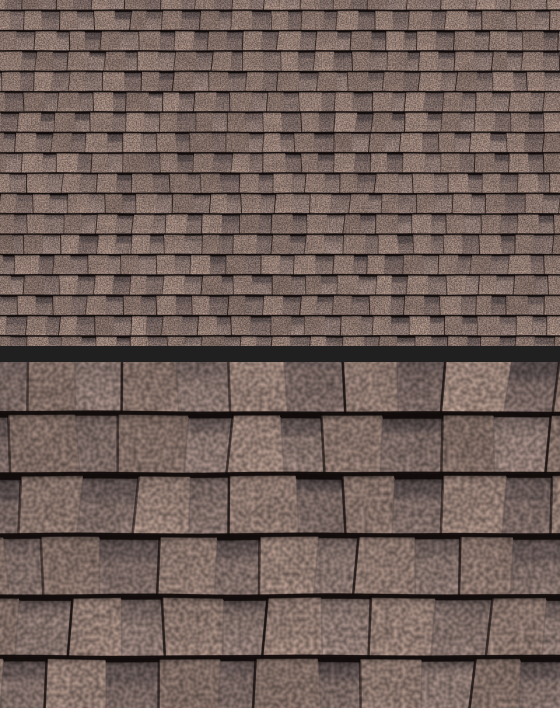
Top, the full canvas; bottom, a detail of the centre.
Reproduce this texture procedurally as a WebGL 2 fragment shader.

```glsl
#version 300 es
precision highp float;
// Weathered roof shingles: 17 courses of 16 tabs, each tab paired with a recessed slot.
// Seams are jittered and tilted per cell by hashes; gradient noise supplies the mineral
// granules, and each course casts a shadow on the one below it.

uniform vec2 u_resolution;
out vec4 outColor;

const vec2 REPEATS = vec2(16.0, 17.0);
const vec2 GRAIN_PER_CELL = vec2(25.0, 14.5);
const vec3 TAB_DARK = vec3(0.470, 0.398, 0.368);
const vec3 TAB_LIGHT = vec3(0.572, 0.487, 0.450);
const vec3 SLOT_DARK = vec3(0.445, 0.380, 0.365);
const vec3 SLOT_LIGHT = vec3(0.535, 0.460, 0.435);
const vec3 SLOT_SHADE = vec3(0.310, 0.272, 0.272);
const vec3 GAP = vec3(0.062, 0.038, 0.037);

float hash(vec2 p) {
  vec3 q = fract(p.xyx * vec3(0.1031, 0.1030, 0.0973));
  q += dot(q, q.yzx + 33.33);
  return fract((q.x + q.y) * q.z);
}

// Random value for one shingle, wrapping around horizontally.
float cellHash(float column, float row, float salt) {
  return hash(vec2(mod(column, REPEATS.x) + salt * 17.3, row + salt * 5.7));
}

float corner(vec2 lattice, vec2 offset) {
  float angle = 6.2832 * hash(lattice);
  return dot(vec2(cos(angle), sin(angle)), offset);
}

float gradientNoise(vec2 p) {
  vec2 i = floor(p), f = fract(p), e = vec2(1.0, 0.0);
  vec2 w = f * f * f * (f * (f * 6.0 - 15.0) + 10.0);
  float low = mix(corner(i, f), corner(i + e, f - e), w.x);
  float high = mix(corner(i + e.yx, f - e.yx), corner(i + 1.0, f - 1.0), w.x);
  return mix(low, high, w.y);
}

// Antialiased coverage: 0 below the edge, 1 above it.
float above(float x, float edge, float blur) {
  return smoothstep(edge - blur, edge + blur, x);
}

// Horizontal position of the slanted seam at the left of a shingle.
float seamAt(float column, float row, float v) {
  float shift = 0.16 * (cellHash(column, row, 1.0) - 0.5);
  float tilt = 0.11 * (cellHash(column, row, 2.0) - 0.3);
  return column + shift - tilt * (v - 0.5);
}

// Edge between the raised tab and its recessed slot.
float splitAt(float left, float right, float column, float row, float v) {
  float share = mix(0.48, 0.64, cellHash(column, row, 3.0));
  float tilt = 0.08 * (cellHash(column, row, 4.0) - 0.4);
  return mix(left, right, share) + tilt * (v - 0.5);
}

float granules(vec2 p) {
  return 0.40 * gradientNoise(p) + 0.16 * gradientNoise(p * 0.53 + 71.0);
}

vec3 shingles(vec2 p, vec2 pixel) {
  // Course coordinates: v runs from 0 at the top edge to 1 at the lower lip.
  float y = p.y - 0.5 + 0.025 * gradientNoise(p * vec2(0.9, 0.7) + 9.0);
  float row = floor(y) + 2.0;
  float v = fract(y);
  float x = p.x + 0.55 * hash(vec2(row, 41.0));

  // Find the shingle between its two irregular seams.
  float column = floor(x);
  if (x < seamAt(column, row, v)) column -= 1.0;
  else if (x >= seamAt(column + 1.0, row, v)) column += 1.0;
  float left = seamAt(column, row, v);
  float right = seamAt(column + 1.0, row, v);
  float split = splitAt(left, right, column, row, v);
  float slot = above(x, split, pixel.x * 0.8);

  // Each tab and slot has its own weathered tone.
  vec3 tab = mix(TAB_DARK, TAB_LIGHT, cellHash(column, row, 5.0));
  vec3 recess = mix(SLOT_DARK, SLOT_LIGHT, cellHash(column, row, 6.0));

  // Cool shade band in the upper part of the slot.
  float depth = mix(0.24, 0.46, cellHash(column, row, 7.0));
  float strength = mix(0.15, 0.9, cellHash(column, row, 8.0));
  float shade = (1.0 - above(v, depth, 0.10)) * strength;
  recess = mix(recess, SLOT_SHADE, shade);
  vec3 color = mix(tab, recess, slot);

  // Wear blotches, granules and a slightly pale lower lip.
  float wear = 0.09 * gradientNoise(p * vec2(2.2, 1.5) + 30.0);
  color *= 1.0 + wear + granules(p * GRAIN_PER_CELL);
  color *= 1.0 + 0.05 * above(v, 0.78, 0.12);

  // Dark seams of uneven strength, and a fainter step beside the tab.
  float side = step(right - x, x - left);
  float seamStrength = mix(0.50, 0.88, cellHash(column + side, row, 9.0));
  float seam = min(x - left, right - x);
  float seamInk = 1.0 - above(seam, 0.012, pixel.x * 0.75);
  float stepInk = 1.0 - above(abs(x - split), 0.008, pixel.x * 0.8);
  color = mix(color, GAP, seamStrength * seamInk);
  color = mix(color, SLOT_SHADE, 0.28 * stepInk);

  // Shadow under the course above, deeper in slots, and the lip's dark underside.
  float reach = mix(0.035, mix(0.045, 0.10, strength), slot);
  float soft = exp(-max(v - reach, 0.0) * 24.0);
  color *= 1.0 - 0.38 * soft;
  float gap = max(1.0 - above(v, reach, pixel.y * 0.85),
                  above(v, 0.968, pixel.y * 0.75));
  return mix(color, GAP, 0.95 * gap);
}

void main() {
  vec2 uv = gl_FragCoord.xy / u_resolution;
  vec2 p = vec2(uv.x, 1.0 - uv.y) * REPEATS;
  outColor = vec4(clamp(shingles(p, REPEATS / u_resolution), 0.0, 1.0), 1.0);
}
```
